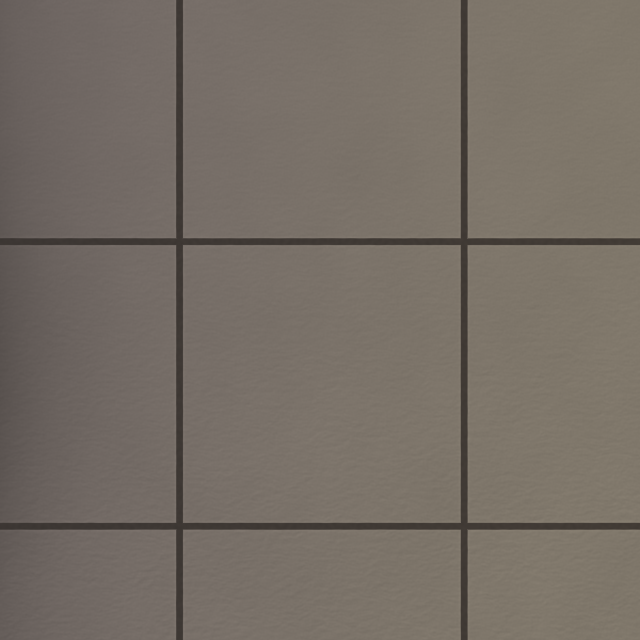
Write a WebGL 1 fragment shader that draws this texture.

```glsl
precision highp float;
// Large square taupe tiles with thin dark joints, fine leathery relief and a shaded left side.

uniform vec2 u_resolution;

vec2 randomGradient(vec2 cell) {
  vec3 p = fract(cell.xyx * vec3(0.1031, 0.1030, 0.0973));
  p += dot(p, p.yzx + 33.33);
  return fract((p.xx + p.yz) * p.zy) * 2.0 - 1.0;
}

float gradientNoise(vec2 p) {
  vec2 i = floor(p), f = fract(p);
  vec2 w = f * f * f * (f * (f * 6.0 - 15.0) + 10.0);
  float a = dot(randomGradient(i), f);
  float b = dot(randomGradient(i + vec2(1.0, 0.0)), f - vec2(1.0, 0.0));
  float c = dot(randomGradient(i + vec2(0.0, 1.0)), f - vec2(0.0, 1.0));
  float d = dot(randomGradient(i + 1.0), f - 1.0);
  return mix(mix(a, b, w.x), mix(c, d, w.x), w.y);
}

// Height of the grained surface: wrinkles stretched sideways plus finer grain
float surfaceHeight(vec2 p) {
  vec2 bend = 0.006 * vec2(gradientNoise(p * 23.0), gradientNoise(p * 23.0 + 47.0));
  p += bend;
  return gradientNoise(p * vec2(62.0, 115.0) + 11.0)
       + 0.6 * gradientNoise(p * vec2(130.0, 210.0) + 71.0);
}

void main() {
  vec2 uv = gl_FragCoord.xy / u_resolution;
  float pixel = 1.0 / min(u_resolution.x, u_resolution.y);

  // Warm tint from mauve on the left to olive on the right
  float warmth = smoothstep(-0.1, 1.0, uv.x + 0.12 * (0.5 - uv.y));
  vec3 color = mix(vec3(0.455, 0.420, 0.405), vec3(0.500, 0.468, 0.418), warmth);

  // Shadow along the left edge, deepest near mid height
  float depth = 0.12 + 0.12 * exp(-pow((uv.y - 0.42) / 0.3, 2.0));
  color *= 1.0 - depth * exp(-uv.x / 0.10);

  // Faint cloudy wear and embossed relief, stronger towards the bottom
  color *= 1.0 + 0.025 * gradientNoise(uv * 5.0 + 3.0) + 0.015 * gradientNoise(uv * 17.0);
  float relief = surfaceHeight(uv) - surfaceHeight(uv + vec2(-0.0012, 0.0024));
  color *= 1.0 + relief * mix(0.060, 0.026, smoothstep(0.0, 0.9, uv.y));
  color *= 1.0 + 0.022 * gradientNoise(uv * 300.0 + 29.0);

  // Signed offset to the nearest joint on each axis, with barely uneven edges
  const float pitch = 0.4447;
  vec2 offset = (fract((uv - vec2(0.2806, 0.1777)) / pitch + 0.5) - 0.5) * pitch;
  vec2 uneven = 0.0004 * vec2(gradientNoise(uv.yx * 60.0), gradientNoise(uv * 60.0 + 9.0));
  vec2 edge = abs(offset + uneven) - 0.0053;
  float joint = min(edge.x, edge.y);

  // Thin lit rim beside the joints, then the soft dark joints themselves
  color *= 1.0 + 0.035 * (1.0 - smoothstep(0.001, 0.005, joint));
  vec3 jointColor = mix(vec3(0.235, 0.213, 0.200), vec3(0.258, 0.232, 0.208), uv.x);
  jointColor *= 1.0 + 0.08 * gradientNoise(uv * 140.0 + 5.0);
  float softness = max(0.0010, 0.75 * pixel);
  color = mix(jointColor, color, smoothstep(-softness, softness, joint));

  gl_FragColor = vec4(color, 1.0);
}
```
